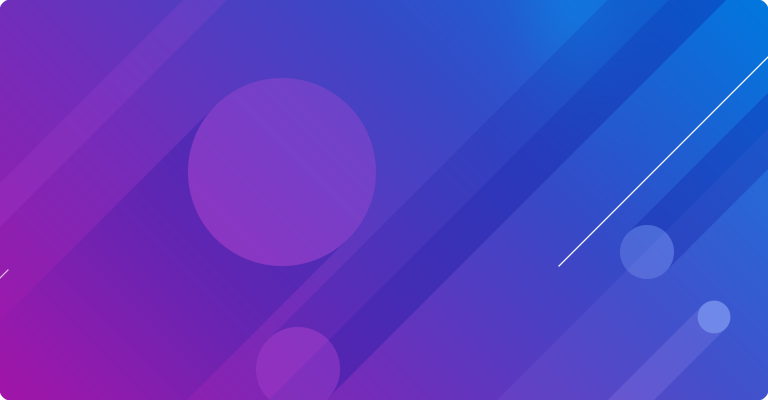
A WebGL 1 fragment shader for this background:

```glsl
precision highp float;
// Magenta-to-blue diagonal gradient with translucent 45 degree bands,
// discs that cast straight trails, two thin white strokes and rounded corners.
// Everything is layered with distance functions on a canvas of height 1.
uniform vec2 u_resolution;

const float ASPECT = 1.92;
const vec3 DEEP_BLUE = vec3(0.05, 0.08, 0.62);
const vec3 ORCHID = vec3(0.75, 0.30, 0.85);
const vec3 LAVENDER = vec3(0.75, 0.65, 1.0);
const vec3 SKY = vec3(0.60, 0.70, 1.0);

// Coverage of a signed distance, softened over about one pixel
float fill(float dist, float px) {
  return 1.0 - smoothstep(-0.7 * px, 0.7 * px, dist);
}

// x runs across the diagonals, y runs along them to the upper right
vec2 toDiagonal(vec2 p) {
  return vec2(p.x - p.y, p.x + p.y) * 0.70711;
}

// Diagonal band between two offsets, measured along the top edge
float band(vec2 p, float from, float to, float px) {
  float across = p.x - p.y + 1.0;
  float dist = abs(across - 0.5 * (from + to)) - 0.5 * (to - from);
  return fill(dist * 0.70711, px);
}

float disc(vec2 p, vec2 centre, float radius, float px) {
  return fill(length(p - centre) - radius, px);
}

// Straight trail as wide as a disc, leaving it up (1) or down (-1) the diagonal
float trail(vec2 p, vec2 centre, float radius, float side, float px) {
  vec2 q = toDiagonal(p - centre);
  float strip = fill(abs(q.x) - radius, px) * step(0.0, side * q.y);
  return strip * (1.0 - disc(p, centre, radius, px));
}

float stroke(vec2 p, vec2 a, vec2 b, float halfWidth, float px) {
  vec2 ab = b - a;
  float t = clamp(dot(p - a, ab) / dot(ab, ab), 0.0, 1.0);
  return fill(length(p - a - ab * t) - halfWidth, px);
}

float roundedBox(vec2 p, vec2 halfSize, float radius) {
  vec2 q = abs(p) - halfSize + radius;
  return length(max(q, 0.0)) + min(max(q.x, q.y), 0.0) - radius;
}

vec3 baseGradient(float along) {
  vec3 c = mix(vec3(0.65, 0.08, 0.66), vec3(0.44, 0.18, 0.73), clamp(along, 0.0, 1.0));
  c = mix(c, vec3(0.21, 0.29, 0.78), clamp((along - 1.0) / 0.9, 0.0, 1.0));
  return mix(c, vec3(0.0, 0.47, 0.87), clamp((along - 1.9) / 1.02, 0.0, 1.0));
}

void main() {
  vec2 p = gl_FragCoord.xy / u_resolution * vec2(ASPECT, 1.0);
  float px = 1.0 / u_resolution.y;
  float along = p.x + p.y;

  vec2 bigDisc = vec2(0.705, 0.570);
  vec2 lowDisc = vec2(0.745, 0.0775);
  vec2 rightDisc = vec2(1.6175, 0.370);
  vec2 smallDisc = vec2(1.785, 0.2075);

  // Gradient and the glow at the top
  vec3 color = baseGradient(along);
  vec2 glowOffset = (p - vec2(1.44, 1.0)) / vec2(0.13, 0.20);
  color = mix(color, vec3(0.05, 0.52, 0.90), 0.5 * exp(-dot(glowOffset, glowOffset)));

  // Light bands
  color = mix(color, ORCHID, 0.15 * band(p, 0.4575, 0.5675, px));
  color = mix(color, LAVENDER, 0.08 * band(p, 2.2425, 4.0, px));

  // Trails cast by the discs
  float fade = mix(0.04, 0.24, smoothstep(0.1, 1.1, along));
  color = mix(color, DEEP_BLUE, fade * trail(p, bigDisc, 0.235, -1.0, px));
  color = mix(color, DEEP_BLUE, 0.16 * trail(p, lowDisc, 0.105, 1.0, px));
  color = mix(color, DEEP_BLUE, 0.18 * band(p, 1.672, 1.815, px));
  color = mix(color, DEEP_BLUE, 0.27 * trail(p, rightDisc, 0.0675, 1.0, px));
  color = mix(color, LAVENDER, 0.16 * trail(p, smallDisc, 0.041, -1.0, px));

  // Discs
  color = mix(color, ORCHID, 0.30 * disc(p, bigDisc, 0.235, px));
  color = mix(color, ORCHID, 0.28 * disc(p, lowDisc, 0.105, px));
  color = mix(color, SKY, 0.26 * disc(p, rightDisc, 0.0675, px));
  color = mix(color, SKY, 0.55 * disc(p, smallDisc, 0.041, px));

  // Thin strokes
  float strokes = stroke(p, vec2(1.3975, 0.335), vec2(1.94, 0.8775), 0.0015, px);
  strokes = max(strokes, 0.7 * stroke(p, vec2(-0.02, 0.285), vec2(0.02, 0.325), 0.0015, px));
  color = mix(color, vec3(1.0), strokes);

  // Rounded white corners
  vec2 halfSize = vec2(0.5 * ASPECT, 0.5);
  float card = fill(roundedBox(p - halfSize, halfSize + 0.7 * px, 0.03), px);
  gl_FragColor = vec4(mix(vec3(1.0), color, card), 1.0);
}
```
